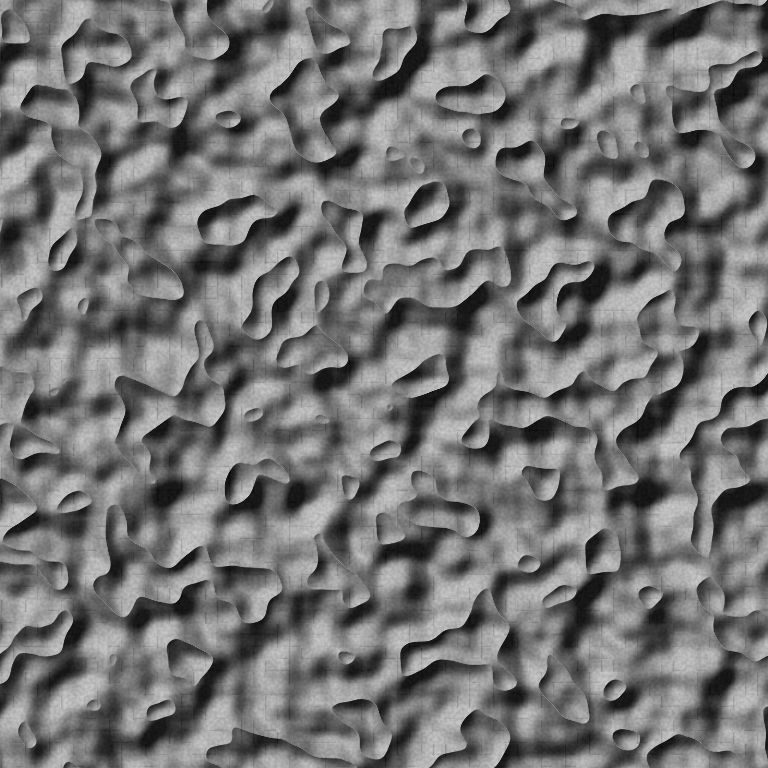
Write a Shadertoy shader that draws this texture.

```glsl
// Grey embossed relief: wrinkled ground with sharp-rimmed pits, faint grid ticks and grain.

const float RELIEF_FREQ = 13.0;     // main bumps across the canvas
const float DETAIL_WEIGHT = 0.35;   // share of the second octave
const float RIM_LEVEL = 0.17;       // height at which bumps fold into pits
const float RELIEF_HEIGHT = 0.05;
const float SLOPE_STEP = 0.001;     // also sets the sharpness of the rims
const vec3 LIGHT_DIR = vec3(-0.53, 0.52, 0.67);
const float SHADOW_TONE = 0.09;
const float LIT_TONE = 0.74;
const float GRID_CELLS = 64.0;
const float TICK_WIDTH = 0.09;      // in grid cells
const float TICK_DEPTH = 0.13;
const float CELL_TONE = 0.035;
const float GRAIN_FREQ = 230.0;
const float GRAIN_AMOUNT = 0.09;

float hash(vec2 p) {
    vec3 q = fract(vec3(p.xyx) * 0.1031);
    q += dot(q, q.yzx + 33.33);
    return fract((q.x + q.y) * q.z);
}

vec2 gradientAt(vec2 cell) {
    float angle = 6.28318 * hash(cell + 17.0);
    return vec2(cos(angle), sin(angle));
}

float gradientNoise(vec2 p) {
    vec2 i = floor(p), f = p - i;
    vec2 u = f * f * f * (f * (f * 6.0 - 15.0) + 10.0);
    vec2 e = vec2(1.0, 0.0);
    float a = dot(gradientAt(i), f);
    float b = dot(gradientAt(i + e.xy), f - e.xy);
    float c = dot(gradientAt(i + e.yx), f - e.yx);
    float d = dot(gradientAt(i + e.xx), f - e.xx);
    return mix(mix(a, b, u.x), mix(c, d, u.x), u.y);
}

// Ground that rises to a crease and drops again inside it
float reliefHeight(vec2 p) {
    vec2 q = p * RELIEF_FREQ + 5.3;
    float n = gradientNoise(q) + DETAIL_WEIGHT * gradientNoise(q * 2.03 + 41.7);
    return -RELIEF_HEIGHT * abs(n - RIM_LEVEL);
}

vec3 reliefNormal(vec2 p) {
    vec2 e = vec2(SLOPE_STEP, 0.0);
    vec2 rise = vec2(reliefHeight(p + e.xy) - reliefHeight(p - e.xy),
                     reliefHeight(p + e.yx) - reliefHeight(p - e.yx));
    return normalize(vec3(-rise / (2.0 * SLOPE_STEP), 1.0));
}

// Broken dark lines along some cell sides, with slight tone steps between cells
float gridTone(vec2 p) {
    vec2 g = p * GRID_CELLS;
    vec2 cell = floor(g), f = g - cell;
    vec2 strength = vec2(hash(cell + 101.0), hash(cell + 203.0));
    strength = smoothstep(0.55, 1.0, strength) * vec2(1.0, 0.7);
    vec2 ticks = strength * (1.0 - smoothstep(0.0, TICK_WIDTH, abs(f - 0.15)));
    return CELL_TONE * (hash(cell + 307.0) - 0.5) - TICK_DEPTH * max(ticks.x, ticks.y);
}

void mainImage(out vec4 fragColor, in vec2 fragCoord) {
    vec2 p = fragCoord / iResolution.y;

    // Oblique light from the upper left
    float light = max(dot(reliefNormal(p), normalize(LIGHT_DIR)), 0.0);
    float tone = mix(SHADOW_TONE, LIT_TONE, light);

    // Surface marks fade in the shadows
    float grain = GRAIN_AMOUNT * gradientNoise(p * GRAIN_FREQ + 11.0);
    tone += (gridTone(p) + grain) * mix(0.4, 1.0, light);

    fragColor = vec4(vec3(clamp(tone, 0.0, 1.0)), 1.0);
}
```
